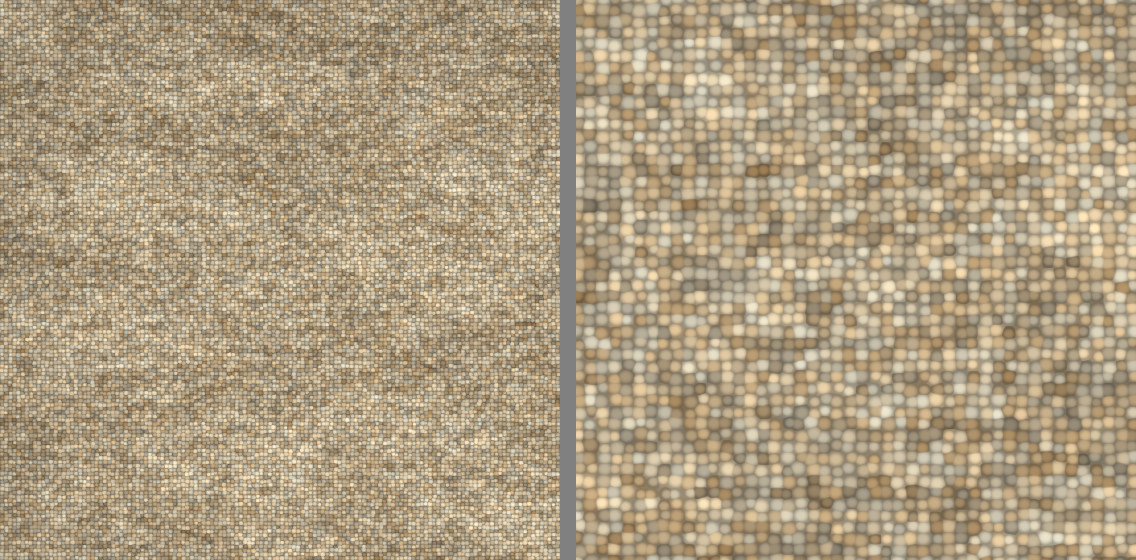
Left: the whole. Right: its middle third, enlarged.
Write a Shadertoy shader that draws this texture.

```glsl
// Loop-pile carpet in mottled beige wool, seen from above.
// Jittered rows of small domed loops are blended by distance; each loop takes
// its tone from its own hash, a streak along its row and a broad patch.

const vec2  LOOPS       = vec2(136.0, 146.0);      // loops across the canvas
const vec3  WOOL_MEAN   = vec3(0.690, 0.625, 0.513);
const vec3  WOOL_SPREAD = vec3(0.178, 0.186, 0.180);
const vec3  WARM_TINT   = vec3(0.035, -0.004, -0.045);
const float LOOP_TONE   = 1.30;   // contrast between single loops
const float STREAK_TONE = 0.95;   // contrast of streaks along the rows
const float PATCH_TONE  = 0.55;   // contrast of broad patches
const float JITTER      = 0.38;   // displacement of loops in their cells
const float GAP_SHADE   = 0.79;   // light between loops
const float CROWN_SHADE = 1.11;   // light on top of loops
const float EDGE_SHARP  = 7.0;    // crispness of borders between loops

vec3 hash3(vec2 p) {
    vec3 q = fract(vec3(p.xyx) * vec3(0.1031, 0.1030, 0.0973));
    q += dot(q, q.yxz + 33.33);
    return fract((q.xxy + q.yzz) * q.zyx);
}

float valueNoise(vec2 p) {
    vec2 cell = floor(p);
    vec2 f = fract(p);
    f = f * f * (3.0 - 2.0 * f);
    float low  = mix(hash3(cell).x, hash3(cell + vec2(1, 0)).x, f.x);
    float high = mix(hash3(cell + vec2(0, 1)).x, hash3(cell + vec2(1, 1)).x, f.x);
    return mix(low, high, f.y);
}

// Colour of the yarn forming the loop in one cell
vec3 yarnColour(vec2 cell) {
    vec3 rnd = hash3(cell + 71.0);
    float streak = valueNoise(cell * vec2(0.20, 0.72) + 210.0);
    float patchy = valueNoise(cell * vec2(0.045, 0.09) + 430.0);
    float tone = LOOP_TONE * (rnd.x - 0.5)
               + STREAK_TONE * (streak - 0.5)
               + PATCH_TONE * (patchy - 0.5);
    float warmth = 2.0 * rnd.y - 1.0;
    return WOOL_MEAN + WOOL_SPREAD * tone + WARM_TINT * warmth;
}

// Blend the nearest loops and shade them as small domes
vec3 carpet(vec2 p) {
    vec2 base = floor(p);
    vec3 colourSum = vec3(0.0);
    float weightSum = 0.0;
    float height = 0.0;
    for (int y = -1; y <= 1; y++) {
        for (int x = -1; x <= 1; x++) {
            vec2 cell = base + vec2(x, y);
            vec3 rnd = hash3(cell + 13.0);
            vec2 centre = cell + 0.5 + JITTER * (rnd.xy - 0.5);
            vec2 radius = vec2(0.62, 0.60) * mix(0.82, 1.22, rnd.z);
            vec2 d = (p - centre) / radius;
            float dist2 = dot(d, d);
            float weight = exp(-EDGE_SHARP * dist2) + 1e-6;
            colourSum += weight * yarnColour(cell);
            weightSum += weight;
            height = max(height, 1.0 - dist2);
        }
    }
    float shade = mix(GAP_SHADE, CROWN_SHADE, smoothstep(0.0, 1.0, height));
    return colourSum / weightSum * shade;
}

// Soft uneven room light, dimmer toward the corners and the upper left
float roomLight(vec2 uv) {
    vec2 q = uv - 0.5;
    return 1.02 + 0.05 * q.x - 0.06 * q.y - 0.14 * dot(q, q);
}

void mainImage(out vec4 fragColor, in vec2 fragCoord) {
    vec2 uv = fragCoord / iResolution.xy;
    vec3 colour = carpet(uv * LOOPS) * roomLight(uv);
    fragColor = vec4(clamp(colour, 0.0, 1.0), 1.0);
}
```
